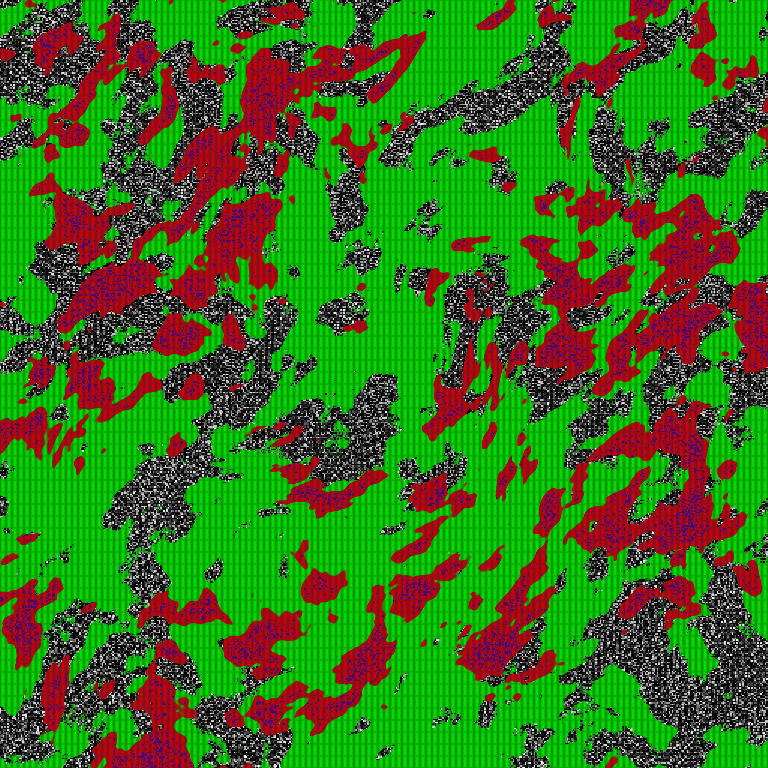
This texture is drawn by a WebGL 2 fragment shader. Its source:

```glsl
#version 300 es
precision highp float;

uniform vec2 u_resolution;
out vec4 outColor;

const vec3 GREEN_LIGHT = vec3(0.00, 0.87, 0.00);
const vec3 GREEN_DARK  = vec3(0.03, 0.60, 0.02);
const vec3 RED_LIGHT   = vec3(0.78, 0.01, 0.03);
const vec3 RED_DARK    = vec3(0.53, 0.06, 0.11);
const vec3 VIOLET      = vec3(0.28, 0.02, 0.48);

const float GRAINS = 512.0;         // speckle cells across the canvas
const float COLUMNS = 128.0;        // vertical stripes across the canvas
const float ROWS = 64.0;            // faint horizontal lines
const float VEIN_SCALE = 3.6;       // size of the winding bands
const float DETAIL_SCALE = 27.0;    // size of islands and ragged edges
const float RAGGEDNESS = 0.6;
const float RED_WIDTH = 0.18;
const float GRAY_WIDTH = 0.48;
const float GRAIN_SCATTER = 0.3;
const float EDGE = 0.04;
const float VIOLET_DENSITY = 0.32;
const float NOISE_DEVIATION = 0.2146;

float hash(vec2 p) {
    return fract(sin(dot(p, vec2(127.1, 311.7))) * 43758.5453);
}

float valueNoise(vec2 p) {
    vec2 cell = floor(p);
    vec2 f = fract(p);
    f = f * f * (3.0 - 2.0 * f);
    float low = mix(hash(cell), hash(cell + vec2(1.0, 0.0)), f.x);
    float high = mix(hash(cell + vec2(0.0, 1.0)), hash(cell + vec2(1.0, 1.0)), f.x);
    return mix(low, high, f.y);
}

// Layered noise with zero mean and unit deviation
float fractalNoise(vec2 p) {
    const mat2 TURN = mat2(0.8, 0.6, -0.6, 0.8);
    float sum = 0.0;
    float power = 0.0;
    float weight = 1.0;
    for (int i = 0; i < 3; i++) {
        sum += weight * (valueNoise(p) - 0.5);
        power += weight * weight;
        weight *= 0.5;
        p = TURN * p * 2.03 + 17.3;
    }
    return sum / (NOISE_DEVIATION * sqrt(power));
}

// Distance-like value, low along winding bands and inside small islands
float veinField(vec2 p, vec2 seed) {
    vec2 diagonal = vec2(0.6 * (p.x + p.y), 0.9 * (p.y - p.x));
    float band = abs(fractalNoise(p * VEIN_SCALE + seed));
    float detail = fractalNoise(diagonal * DETAIL_SCALE + seed * 3.0);
    return band + RAGGEDNESS * detail;
}

// 1 on dark columns and, more weakly, on dark rows
float stripeShade(vec2 p) {
    float column = smoothstep(0.18, 0.32, abs(fract(p.x * COLUMNS) - 0.5));
    float row = smoothstep(0.36, 0.44, abs(fract(p.y * ROWS) - 0.5));
    return max(column, 0.55 * row);
}

void main() {
    vec2 uv = gl_FragCoord.xy / min(u_resolution.x, u_resolution.y);
    vec2 grainCell = floor(uv * GRAINS);
    float grain = hash(grainCell + 3.7);
    float scatter = hash(grainCell + 91.3);

    // Bend the bands
    vec2 bend = vec2(valueNoise(uv * 7.0 + 5.1), valueNoise(uv * 7.0 + 43.7)) - 0.5;
    vec2 p = uv + 0.07 * bend;

    // Striped ground
    float shade = stripeShade(uv);
    vec3 color = mix(GREEN_LIGHT, GREEN_DARK, shade);

    // Black and white speckle bands
    float grayField = veinField(p, vec2(31.7, 12.4));
    grayField += GRAIN_SCATTER * (scatter - 0.5);
    float grayMask = smoothstep(-EDGE, EDGE, GRAY_WIDTH - grayField);
    color = mix(color, vec3(grain * grain * grain), grayMask);

    // Red bands with violet dots in their depths
    float depth = RED_WIDTH - veinField(p, vec2(8.3, 57.9));
    float violetChance = VIOLET_DENSITY * smoothstep(0.1, 0.9, depth);
    vec3 red = mix(RED_LIGHT, RED_DARK, shade);
    red = mix(red, VIOLET, step(grain, violetChance));
    color = mix(color, red, smoothstep(-EDGE, EDGE, depth));

    outColor = vec4(color, 1.0);
}
```
